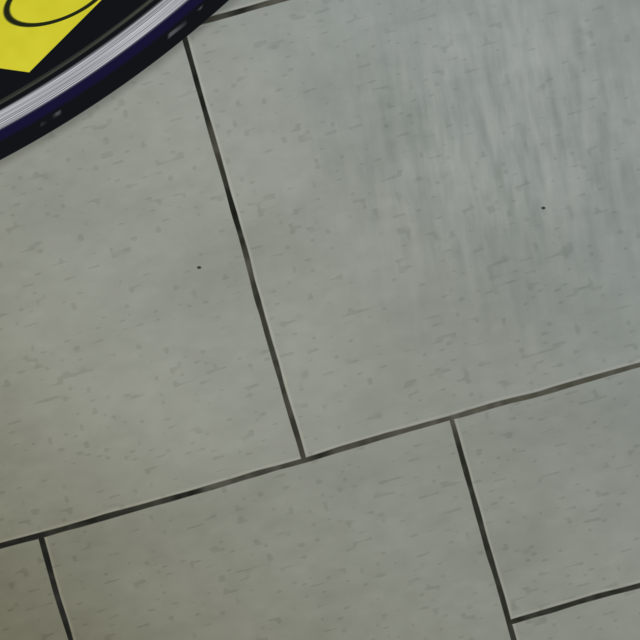
This texture is drawn by a WebGL 1 fragment shader. Its source:

```glsl
precision highp float;
// Large stone floor tiles in a turned frame: a running bond with thin dark joints,
// soft light, cloudy wear and faint streaks. A banded, curved rim with a yellow
// panel covers the upper left corner; it is built from depth inside a wide circle.
uniform vec2 u_resolution;

#define TILT 0.277
#define JUNCTION vec2(0.475, 0.281)
#define UPPER_PITCH 0.76
#define LOWER_PITCH 0.667
#define LOWER_SHIFT 0.239
#define ROW_HEIGHT 0.702
#define JOINT_HALF 0.0040
#define WARM_STONE vec3(0.455, 0.450, 0.380)
#define COOL_STONE vec3(0.560, 0.570, 0.530)
#define JOINT_DARK vec3(0.130, 0.135, 0.120)
#define JOINT_DUSTY vec3(0.310, 0.305, 0.270)
#define PANEL_YELLOW vec3(0.800, 0.775, 0.190)

float hash(vec2 p) {
  p = fract(p * vec2(0.1031, 0.1137));
  p += dot(p, p.yx + 33.33);
  return fract((p.x + p.y) * p.x * 17.3);
}

float noise(vec2 p) {
  vec2 i = floor(p), f = fract(p);
  f = f * f * (3.0 - 2.0 * f);
  return mix(mix(hash(i), hash(i + vec2(1.0, 0.0)), f.x),
             mix(hash(i + vec2(0.0, 1.0)), hash(i + vec2(1.0, 1.0)), f.x), f.y);
}

float fbm(vec2 p) {
  float sum = 0.0, amp = 0.5;
  for (int i = 0; i < 5; i++) {
    sum += amp * noise(p);
    p = mat2(1.6, 1.2, -1.2, 1.6) * p + 7.3;
    amp *= 0.5;
  }
  return sum;
}

// Signed offset to the nearest line of a repeating set
float repeatLine(float x, float pitch) {
  return mod(x + 0.5 * pitch, pitch) - 0.5 * pitch;
}

// Coverage of a band of given half width
float band(float d, float halfWidth, float soft) {
  return 1.0 - smoothstep(halfWidth - soft, halfWidth + soft, abs(d));
}

vec3 stone(vec2 p, vec2 t) {
  float light = smoothstep(0.0, 0.55, 0.55 * p.x + 0.6 * p.y + 0.1);
  vec3 col = mix(WARM_STONE, COOL_STONE, light);
  col += vec3(-0.006, 0.008, 0.028) * smoothstep(0.7, 1.7, p.x + p.y);
  col -= 0.028 * smoothstep(0.02, -0.04, t.y);

  // Cloudy wear, grain and short scuffs along the tile rows
  col += 0.085 * (fbm(t * vec2(4.0, 6.0) + 3.0) - 0.48);
  col += 0.040 * (fbm(t * vec2(38.0, 60.0)) - 0.48);
  col -= 0.035 * smoothstep(0.76, 0.95, noise(t * vec2(75.0, 150.0) + 11.0));

  // Upright streaks in a glossy patch
  vec2 g = (p - vec2(0.79, 0.79)) / vec2(0.25, 0.24);
  float streak = fbm(vec2(p.x * 75.0 + p.y * 12.0, p.y * 15.0));
  return col + exp(-dot(g, g)) * (0.14 * (streak - 0.5) * vec3(1.1, 0.95, 1.0) - 0.008);
}

vec3 addJoints(vec3 col, vec2 p, vec2 t, float px) {
  vec2 w = t + 0.0035 * (vec2(noise(p * 13.0), noise(p * 13.0 + 40.0)) - 0.5);
  float across = w.y > 0.0 ? repeatLine(w.x, UPPER_PITCH)
                           : repeatLine(w.x - LOWER_SHIFT, LOWER_PITCH);
  float along = abs(w.y) < abs(w.y - ROW_HEIGHT) ? w.y : w.y - ROW_HEIGHT;
  float shortRow = w.y + 0.331;
  if (w.x > LOWER_SHIFT && abs(shortRow) < abs(along)) along = shortRow;

  float soft = max(px, 0.0013);
  float width = JOINT_HALF * (0.85 + 0.3 * noise(p * 30.0));
  float lip = max(band(across - 0.0065, 0.0018, 0.002), band(along - 0.0065, 0.0018, 0.002));
  col += vec3(0.050, 0.042, 0.038) * lip;

  float dust = smoothstep(0.1, 0.65, p.x + 0.55 * (noise(p * 24.0) - 0.5));
  dust *= 1.0 - 0.7 * smoothstep(0.0, -0.05, t.y);
  vec3 grout = mix(JOINT_DARK, JOINT_DUSTY, dust) + 0.07 * (noise(p * 90.0) - 0.5);
  return mix(col, grout, max(band(across, width, soft), band(along, width, soft)));
}

vec3 addRim(vec3 col, vec2 p, float px) {
  float soft = max(px, 0.0012);
  float depth = 1.745 - length(p - vec2(-0.813, 2.294));
  float brush = noise(vec2(depth * 700.0, p.x * 9.0));
  vec3 rim = mix(vec3(0.07, 0.08, 0.09), vec3(0.09, 0.08, 0.20), band(depth - 0.034, 0.008, 0.004));
  rim = mix(rim, vec3(0.60, 0.61, 0.63) + 0.25 * (brush - 0.4), band(depth - 0.055, 0.013, 0.003));
  rim = mix(rim, vec3(0.26, 0.28, 0.24), band(depth - 0.079, 0.003, 0.002) * (0.4 + 0.6 * brush));
  rim += 0.35 * band(depth - 0.018, 0.003, 0.002) * smoothstep(0.68, 0.85, noise(p * vec2(45.0, 20.0)));

  // Yellow panel cut by two straight edges, with a dark oval stroke
  vec2 q = vec2(p.x, 1.0 - p.y);
  float edge = max((q.x + q.y - 0.159) * 0.707, q.y - 0.107 - 0.14 * q.x);
  vec3 panel = PANEL_YELLOW + 0.10 * (q.y - 0.04) + 0.03 * (noise(p * 60.0) - 0.5);
  vec2 o = q - vec2(0.091, -0.010);
  o = vec2(0.92 * o.x - 0.39 * o.y, 0.39 * o.x + 0.92 * o.y) / vec2(0.086, 0.039);
  panel = mix(panel, vec3(0.13, 0.15, 0.09), band((length(o) - 1.0) * 0.045, 0.0027, soft));
  rim = mix(rim, panel, 1.0 - smoothstep(-soft, soft, edge));
  col *= 1.0 - 0.18 * smoothstep(-0.018, 0.0, depth);
  return mix(col, rim, smoothstep(-soft, soft, depth));
}

void main() {
  float px = 1.0 / min(u_resolution.x, u_resolution.y);
  vec2 p = gl_FragCoord.xy / u_resolution;
  vec2 d = p - JUNCTION;
  float c = cos(TILT), s = sin(TILT);
  vec2 t = vec2(c * d.x + s * d.y, c * d.y - s * d.x);

  vec3 col = addJoints(stone(p, t), p, t, px);

  // Sparse dark specks, one chance per cell
  vec2 cell = floor(p * 11.0);
  vec2 spot = (cell + 0.2 + 0.6 * vec2(hash(cell + 5.0), hash(cell + 19.0))) / 11.0;
  float speck = band(length((p - spot) * vec2(0.8, 1.2)), 0.0024, max(px, 0.001));
  col = mix(col, JOINT_DARK, 0.8 * speck * step(0.965, hash(cell + 31.0)));

  gl_FragColor = vec4(clamp(addRim(col, p, px), 0.0, 1.0), 1.0);
}
```
